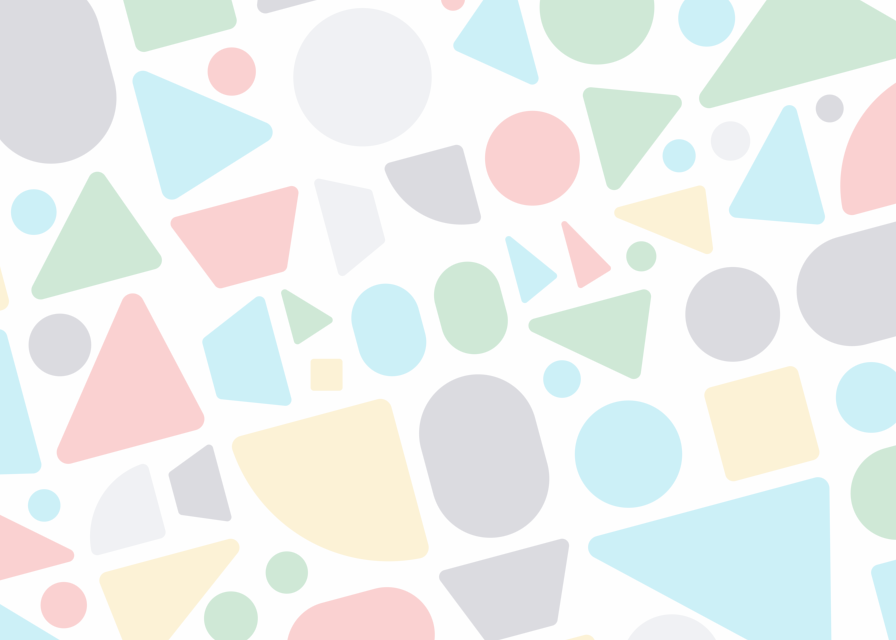
This background is drawn by a Shadertoy shader. Its source:

```glsl
// Pastel rounded shapes scattered on white with even gaps between them.
// A tilted plane is cut into random rectangles; each one holds a square, disc,
// capsule, trapezoid, triangle or quarter disc, and dots fill spare corners.

const float GAP = 0.027;
const float TILT = 0.262;
const vec3 PAPER = vec3(0.997);

struct Cell { vec2 centre; vec2 halfSize; float id; float phase; };

float hash(float id, float salt) {
    return fract(sin(id * 12.9898 + salt * 78.233) * 4375.85);
}

mat2 rotation(float angle) {
    float c = cos(angle), s = sin(angle);
    return mat2(c, -s, s, c);
}

// Random subdivision; the phase spreads colours evenly and parts siblings.
Cell findCell(vec2 p, vec2 rootHalf) {
    vec2 lo = -rootHalf, hi = rootHalf;
    float id = 1.0, phase = 0.5;
    for (int level = 0; level < 11; level++) {
        vec2 size = hi - lo;
        float longer = max(size.x, size.y), shorter = min(size.x, size.y);
        bool fits = longer < mix(0.15, 0.48, hash(id, 1.0)) && longer < 1.9 * shorter;
        if (fits || longer < 0.12) break;
        vec2 cut = mix(lo, hi, mix(0.4, 0.6, hash(id, 2.0)));
        bool acrossX = size.x > size.y;
        bool upper = acrossX ? p.x > cut.x : p.y > cut.y;
        vec2 axis = acrossX ? vec2(1.0, 0.0) : vec2(0.0, 1.0);
        if (upper) lo = mix(lo, cut, axis);
        else hi = mix(hi, cut, axis);
        id = 2.0 * id + float(upper);
        phase = 0.5 * (phase + float(upper));
    }
    return Cell(0.5 * (lo + hi), 0.5 * (hi - lo), id, phase);
}

// Rounded trapezoid; top holds the ends of its upper edge, from -1 to 1.
float trapezoid(vec2 p, vec2 halfSize, vec2 top, float radius) {
    vec2 b = halfSize - radius;
    vec2 corners[4] = vec2[4](-b, vec2(b.x, -b.y), b * vec2(top.y, 1.0), b * vec2(top.x, 1.0));
    float dist2 = 1e6, side = 1e6;
    for (int i = 0; i < 4; i++) {
        vec2 edge = corners[(i + 1) % 4] - corners[i], w = p - corners[i];
        vec2 off = w - edge * clamp(dot(w, edge) / max(dot(edge, edge), 1e-8), 0.0, 1.0);
        dist2 = min(dist2, dot(off, off));
        side = min(side, edge.x * w.y - edge.y * w.x);
    }
    return (side >= 0.0 ? -1.0 : 1.0) * sqrt(dist2) - radius;
}

float quarterDisc(vec2 p, float size, float radius) {
    vec3 v = vec3(length(p) - size, -p) + radius;
    return min(max(v.x, max(v.y, v.z)), 0.0) + length(max(v, 0.0)) - radius;
}

// Dot nested into the upper right corner; tiny ones are left out.
float cornerDot(vec2 p, vec2 corner, float radius) {
    return radius < 0.016 ? 1e3 : length(p - corner + radius) - radius;
}

vec3 pastel(float t) {
    if (t < 0.26) return vec3(0.80, 0.94, 0.97);
    if (t < 0.41) return vec3(0.987, 0.948, 0.84);
    if (t < 0.50) return vec3(0.94, 0.945, 0.955);
    if (t < 0.64) return vec3(0.98, 0.82, 0.82);
    if (t < 0.82) return vec3(0.81, 0.91, 0.84);
    return vec3(0.86, 0.86, 0.88);
}

// Distances to the main shape (x) and to its corner dot (y).
vec2 cellShapes(vec2 p, vec2 h, float id) {
    if (h.y > h.x) { p = p.yx; h = h.yx; }
    p *= vec2(hash(id, 3.0) < 0.5 ? -1.0 : 1.0, hash(id, 4.0) < 0.5 ? -1.0 : 1.0);
    float slack = h.x - h.y, m = h.y, pick = hash(id, 5.0);
    float radius = min(0.018, 0.17 * m);
    bool oblong = h.x > 1.3 * m;
    vec2 q = p - vec2(slack * (2.0 * hash(id, 6.0) - 1.0), 0.0);

    if (oblong && pick < 0.45)
        return vec2(length(p - vec2(clamp(p.x, -slack, slack), 0.0)) - m, 1e3);
    if (oblong && pick < 0.7)
        return vec2(trapezoid(p, h, vec2(-0.5, 0.55), radius), 1e3);
    if (oblong || (pick > 0.2 && pick < 0.38)) {
        float apex = mix(-0.85, 0.0, hash(id, 7.0));
        vec2 legs = vec2((1.0 - apex) * h.x, 2.0 * h.y);
        float slope = length(legs);
        float dotRadius = 0.5 * (legs.x + legs.y - slope) * (1.0 - GAP * slope / (legs.x * legs.y));
        return vec2(trapezoid(p, h, vec2(apex), radius), cornerDot(p, h, dotRadius));
    }
    if (pick < 0.2 && m > 0.06) {
        float dotRadius = (0.828 * m - GAP) / 2.414;
        return vec2(quarterDisc(q + m, 2.0 * m, radius), cornerDot(q, vec2(m), dotRadius));
    }
    if (pick > 0.65 && m < 0.14) return vec2(length(q) - m, 1e3);
    // Small squares are turned a little and shrunk to stay in their cell.
    float turn = m < 0.07 ? 0.26 : 0.0;
    float side = m / (cos(turn) + sin(turn));
    return vec2(trapezoid(rotation(turn) * q, vec2(side), vec2(-1.0, 1.0), radius), 1e3);
}

void mainImage(out vec4 fragColor, in vec2 fragCoord) {
    float pixel = 1.0 / iResolution.y, aspect = iResolution.x * pixel;
    vec2 p = rotation(TILT) * ((fragCoord - 0.5 * iResolution.xy) * pixel);
    float c = cos(TILT), s = sin(TILT);
    Cell cell = findCell(p, 0.5 * vec2(c * aspect + s, s * aspect + c) + 0.04);
    vec2 dist = cellShapes(p - cell.centre, cell.halfSize - 0.5 * GAP, cell.id);
    vec2 cover = 1.0 - smoothstep(-0.8 * pixel, 0.8 * pixel, dist);
    vec3 color = mix(PAPER, pastel(cell.phase), cover.x);
    color = mix(color, pastel(fract(cell.phase + 0.37)), cover.y);
    fragColor = vec4(color, 1.0);
}
```
